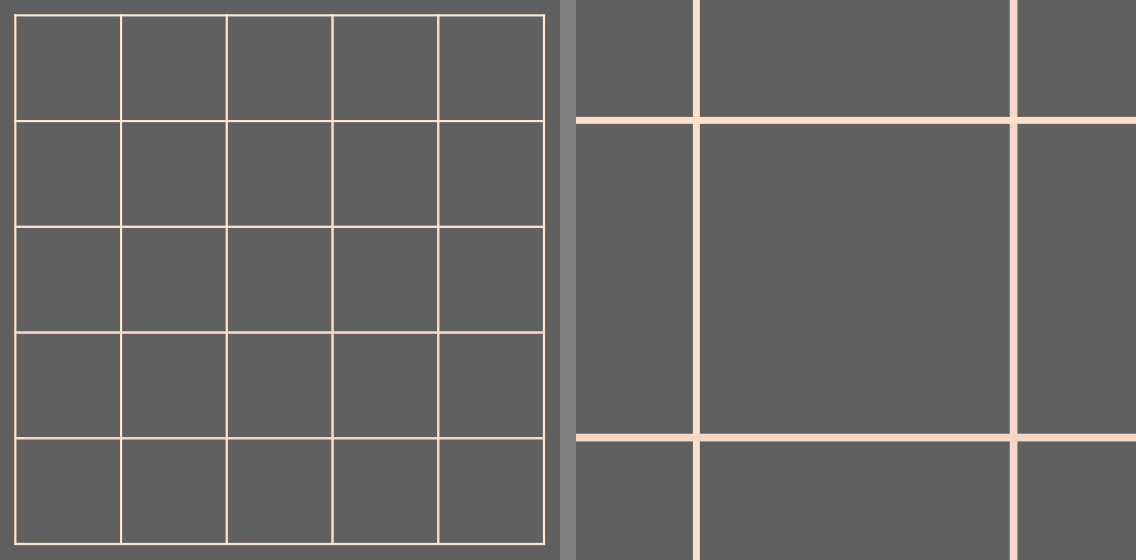
Left, the full canvas; right, a detail of the centre.
Write a WebGL 1 fragment shader that draws this pattern.

```glsl
precision highp float;

uniform vec2 u_resolution;

const float CELLS = 5.0;
const float PITCH = 0.1888;                    // cell size, canvas units
const vec2 GRID_CENTER = vec2(0.4994, 0.5006);
const float THIN_WIDTH = 0.0038;
const float THICK_WIDTH = 0.0046;
const float WARM_LINE = 3.2;                   // line index of strongest tint
const float WARM_SPREAD = 1.3;
const vec3 GROUND = vec3(0.378, 0.378, 0.378);
const vec3 CREAM = vec3(1.00, 0.91, 0.82);
const vec3 PINK = vec3(0.96, 0.84, 0.78);

// Index of the nearest grid line, held inside the grid
float nearestLine(float cellPos) {
  return clamp(floor(cellPos + 0.5), 0.0, CELLS);
}

// Inner lines grow slightly wider and pinker around WARM_LINE
float warmth(float line) {
  float offset = (line - WARM_LINE) / WARM_SPREAD;
  return exp(-offset * offset);
}

// Colour in rgb, antialiased coverage in a
vec4 gridLine(float across, float along, float pixel) {
  float line = nearestLine(across);
  float warm = warmth(line);
  float halfWidth = 0.5 * mix(THIN_WIDTH, THICK_WIDTH, warm);
  float side = abs(across - line) * PITCH - halfWidth;
  float end = (abs(along - 0.5 * CELLS) - 0.5 * CELLS) * PITCH - 0.5 * THIN_WIDTH;
  float coverage = clamp(0.5 - max(side, end) / pixel, 0.0, 1.0);
  return vec4(mix(CREAM, PINK, warm), coverage);
}

void main() {
  float canvas = min(u_resolution.x, u_resolution.y);
  vec2 uv = (gl_FragCoord.xy - 0.5 * u_resolution) / canvas + 0.5;
  float pixel = 1.0 / canvas;

  // Cell coordinates counted from the top left corner of the grid
  vec2 cellPos = (uv - GRID_CENTER) * vec2(1.0, -1.0) / PITCH + 0.5 * CELLS;

  vec4 vertical = gridLine(cellPos.x, cellPos.y, pixel);
  vec4 horizontal = gridLine(cellPos.y, cellPos.x, pixel);

  vec3 color = mix(GROUND, vertical.rgb, vertical.a);
  color = mix(color, horizontal.rgb, horizontal.a);
  gl_FragColor = vec4(color, 1.0);
}
```
